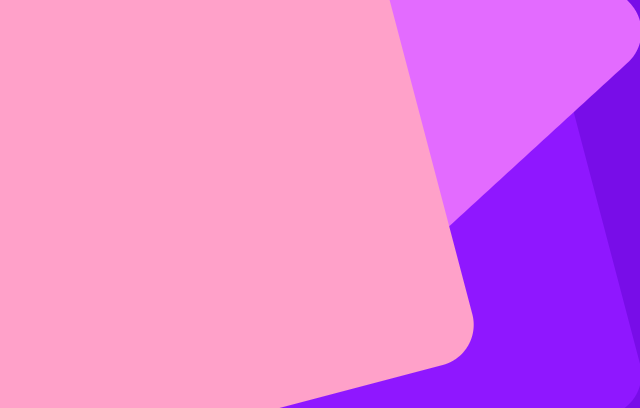
Reproduce this background procedurally as a Shadertoy shader.

```glsl
// Draws flat, overlapping tilted sheets with rounded corners in pink, orchid and violet.

// Colours
const vec3 INDIGO = vec3(0.47, 0.05, 0.91);
const vec3 VIOLET = vec3(0.56, 0.09, 1.00);
const vec3 ORCHID = vec3(0.89, 0.42, 1.00);
const vec3 PINK   = vec3(1.00, 0.63, 0.79);

// Centres of the rounded corners, in units of the canvas height
const vec2 VIOLET_CORNER = vec2(1.470, 0.082);
const vec2 ORCHID_CORNER = vec2(1.470, 0.922);
const vec2 PINK_CORNER   = vec2(1.059, 0.204);
const float CORNER_RADIUS = 0.102;

// Tilts, counterclockwise
const float GENTLE_TILT = radians(14.75);
const float STEEP_TILT  = radians(42.5);

// Signed distance to an endless sheet with one rounded lower right corner
float sheetDistance(vec2 p, vec2 corner, float tilt) {
    vec2 right = vec2(cos(tilt), sin(tilt));
    vec2 down = vec2(right.y, -right.x);
    vec2 q = vec2(dot(p - corner, right), dot(p - corner, down));
    return length(max(q, 0.0)) + min(max(q.x, q.y), 0.0) - CORNER_RADIUS;
}

// Lays a sheet over the colour below, with an edge one pixel soft
vec3 layer(vec3 below, vec3 sheetColor, float dist) {
    return mix(below, sheetColor, clamp(0.5 - dist * iResolution.y, 0.0, 1.0));
}

void mainImage(out vec4 fragColor, in vec2 fragCoord) {
    vec2 p = fragCoord / iResolution.y;

    // Sheets from back to front
    vec3 color = INDIGO;
    color = layer(color, VIOLET, sheetDistance(p, VIOLET_CORNER, GENTLE_TILT));
    color = layer(color, ORCHID, sheetDistance(p, ORCHID_CORNER, STEEP_TILT));
    color = layer(color, PINK, sheetDistance(p, PINK_CORNER, GENTLE_TILT));

    fragColor = vec4(color, 1.0);
}
```
